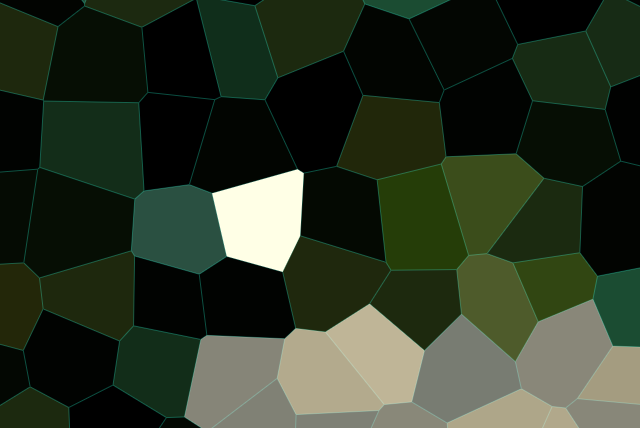
Reproduce this background procedurally as a Shadertoy shader.

```glsl
// Flat Voronoi mosaic: near-black and forest-green cells, a band of warm stone
// along the lower right and one ivory cell, all parted by hairline teal seams.
// Sites are jittered on a grid; each cell takes its colour from its grid index.

const float ROWS = 5.4;                    // cells per canvas height
const vec2  GRID_SHIFT = vec2(0.4, -0.25);
const float JITTER = 0.76;
const float SEAM_HALF_WIDTH = 0.006;       // in cell units
const vec3  SEAM_TINT = vec3(0.04, 0.31, 0.26);

float hash(vec2 p) {
    return fract(sin(dot(p, vec2(127.1, 311.7))) * 43758.5453);
}

vec2 sitePosition(vec2 id) {
    vec2 offset = vec2(hash(id), hash(id + 37.3)) - 0.5;
    return id + 0.5 + JITTER * offset;
}

// Index of the cell that holds p
vec2 nearestCell(vec2 p) {
    vec2 base = floor(p), best = base;
    float bestDistance = 1e5;
    for (int y = -2; y <= 2; y++)
    for (int x = -2; x <= 2; x++) {
        vec2 id = base + vec2(x, y);
        float d = distance(p, sitePosition(id));
        if (d < bestDistance) { bestDistance = d; best = id; }
    }
    return best;
}

// Distance to the closest cell border; also gives the cell behind it
float borderDistance(vec2 p, vec2 cell, out vec2 neighbour) {
    vec2 site = sitePosition(cell);
    float border = 1e5;
    neighbour = cell;
    for (int y = -2; y <= 2; y++)
    for (int x = -2; x <= 2; x++) {
        if (x == 0 && y == 0) continue;
        vec2 id = cell + vec2(x, y);
        vec2 other = sitePosition(id);
        float d = dot(0.5 * (site + other) - p, normalize(other - site));
        if (d < border) { border = d; neighbour = id; }
    }
    return border;
}

vec3 stoneColor(float tone, float h) {
    vec3 beige = mix(vec3(0.63, 0.60, 0.49), vec3(0.78, 0.74, 0.62), h);
    vec3 grey  = mix(vec3(0.45, 0.47, 0.44), vec3(0.55, 0.54, 0.48), h);
    return tone < 0.5 ? beige : grey;
}

vec3 forestColor(float tone, float h) {
    vec3 black = vec3(0.025, 0.055, 0.015) * max(1.5 * h - 0.4, 0.0);
    vec3 dark  = mix(vec3(0.14, 0.15, 0.03), vec3(0.06, 0.18, 0.11), h);
    vec3 teal  = mix(vec3(0.08, 0.29, 0.17), vec3(0.19, 0.32, 0.28), h);
    return tone < 0.55 ? black : tone < 0.9 ? dark : teal;
}

vec3 cellColor(vec2 id, vec2 ivoryCell) {
    // An additive recurrence spreads the tones evenly over the grid
    float tone = fract(dot(id, vec2(0.7549, 0.5698)) + 0.3);
    float h = hash(id + 91.7);
    if (id == ivoryCell) return vec3(1.0, 1.0, 0.9);
    if (id.y < 0.5 && id.x > 2.5) return stoneColor(tone, h);

    // Slanted patch of moss above the stone
    bool moss = abs(id.y - 1.5) < 1.0 && abs(id.x + id.y - 7.5) < 1.0;
    if (moss) return mix(vec3(0.12, 0.22, 0.01), vec3(0.31, 0.36, 0.17), h);
    return forestColor(tone, h);
}

vec2 toGrid(vec2 uv) {
    return uv * ROWS + GRID_SHIFT;
}

void mainImage(out vec4 fragColor, in vec2 fragCoord) {
    vec2 p = toGrid(fragCoord / iResolution.y);
    float pixel = ROWS / iResolution.y;

    vec2 neighbour;
    vec2 cell = nearestCell(p);
    float border = borderDistance(p, cell, neighbour);
    vec2 ivoryCell = nearestCell(toGrid(vec2(0.606, 0.495)));

    // Blend the two fills across the border for a smooth edge
    float spill = clamp(0.5 - border / pixel, 0.0, 0.5);
    vec3 color = mix(cellColor(cell, ivoryCell), cellColor(neighbour, ivoryCell), spill);

    // Screen the seam over the fills
    float seam = clamp((SEAM_HALF_WIDTH - border) / pixel + 0.5, 0.0, 1.0);
    color += (1.0 - color) * SEAM_TINT * seam;

    fragColor = vec4(color, 1.0);
}
```
